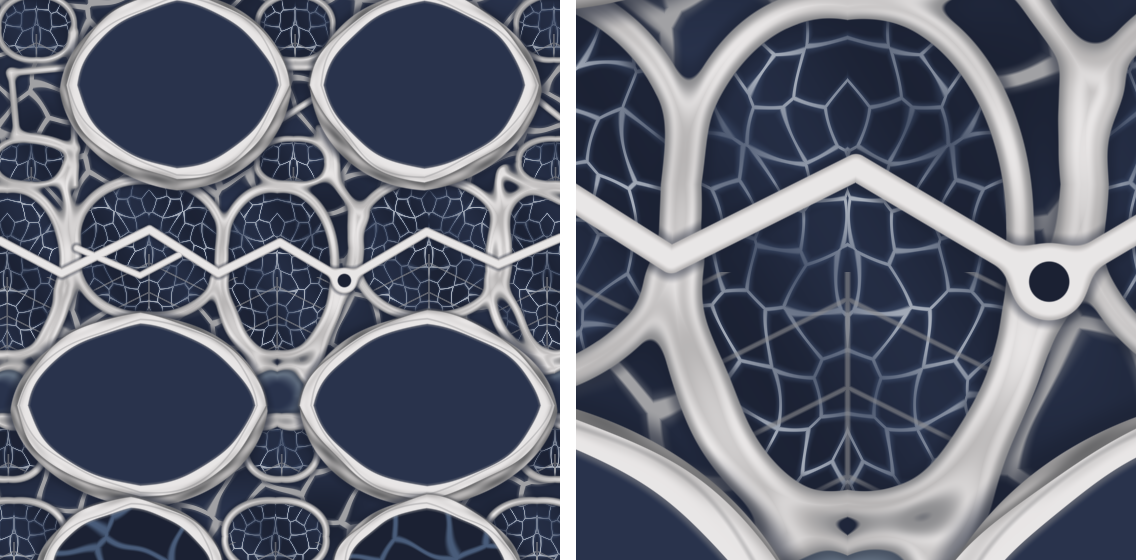
Left: the whole. Right: its middle third, enlarged.
Give the GLSL for this pattern, as a WebGL 2 fragment shader.

```glsl
#version 300 es
precision highp float;
uniform vec2 u_resolution;
out vec4 outColor;

const vec3 NAVY = vec3(.16, .20, .30), INK = vec3(.105, .13, .20), STEEL = vec3(.35, .37, .42);
const vec3 GREY = vec3(.55, .55, .56), BONE = vec3(.72, .71, .71), IVORY = vec3(.91, .90, .90);

float px;                     // one pixel in canvas units
float frame = 1., room = 1.;  // distances to struts and webbed chambers
vec2 roomPos;                 // position inside the nearest chamber

float cover(float d) { return smoothstep(px, -px, d); }

float smoothMin(float a, float b, float k) {
  float h = max(k - abs(a - b), 0.) / k;
  return min(a, b) - h * h * k * .25;
}

float segment(vec2 p, vec2 a, vec2 b) {
  vec2 ab = b - a;
  return length(p - a - ab * clamp(dot(p - a, ab) / dot(ab, ab), 0., 1.));
}

// Oval, pointed along its axes when point > 0, boxy when point < 0
float oval(vec2 p, vec2 r, float point) {
  vec2 q = (abs(p) + 1e-4) / r;
  float n = mix(length(q), q.x + q.y, point);
  return n * (n - 1.) / length(q / r);
}

// Cellular noise: zero on the borders between cells
float cellEdge(vec2 p) {
  float first = 9., second = 9.;
  for (int i = 0; i < 9; i++) {
    vec2 c = floor(p) + vec2(i % 3 - 1, i / 3 - 1);
    vec2 jitter = fract(sin(c * mat2(127.1, 311.7, 269.5, 183.3)) * 4375.85);
    float d = length(c + .1 + .8 * jitter - p);
    second = min(second, max(first, d));
    first = min(first, d);
  }
  return second - first;
}

// Row of webbed chambers; a pair leaves out the middle one
void chamberRow(vec2 p, float gap, vec2 r, float width, bool pair) {
  for (int i = -1; i <= 1; i++) {
    if (pair && i == 0) continue;
    vec2 q = p - vec2(float(i) * gap, 0.);
    float d = oval(q, r, -.12);
    if (d < room) { room = d; roomPos = q; }
    frame = smoothMin(frame, abs(d - width) - width, .014);
  }
}

// Two large openings with layered, faceted rims
void openingRow(inout vec3 col, vec2 p, float gap, vec2 r, vec3 fill) {
  for (float side = -1.; side < 2.; side += 2.) {
    vec2 q = p - vec2(side * gap, 0.);
    float a = atan(q.y / r.y, q.x / r.x) + side * .4;
    float d = oval(q, r, .18) + .0015 * sin(a * 5.) + .001 * sin(a * 9. + 1.);
    float back = oval(q + vec2(0., .01), r + .027, .1) - .003 * sin(a * 3.);
    float width = .022 + .005 * sin(a * 4. + 1.);
    float facet = .5 + .3 * sin(a * 7. + d * 260.) + .2 * sin(a * 13. - d * 190.);
    col = mix(col, INK, .6 * smoothstep(.018, 0., back));
    col = mix(col, mix(GREY * .75, BONE, facet), cover(back));
    col = mix(col, GREY * .75, .7 * smoothstep(.006, 0., abs(d - width)));
    vec3 face = mix(IVORY, BONE, smoothstep(.3, 1., d / width) * facet);
    face = mix(face, GREY, .4 * smoothstep(.003, 0., abs(d - width * (.5 + .35 * sin(a * 3.)))));
    col = mix(col, face, cover(d - width));
    col = mix(col, mix(fill, GREY, .5 * smoothstep(-.006, 0., d)), cover(d));
  }
}

void main() {
  vec2 uv = gl_FragCoord.xy / u_resolution;
  px = 1. / min(u_resolution.x, u_resolution.y);
  vec2 bent = uv + .006 * sin(uv.yx * 31. + vec2(0., 2.)) + .003 * sin(uv.yx * 67.);

  // Dark depth with steel branches
  float branch = cellEdge(bent * 13.);
  vec3 col = mix(INK, NAVY, .5 + .5 * sin(uv.x * 19.) * sin(uv.y * 23.));
  col = mix(col, STEEL, .7 * smoothstep(.25, .08, branch));
  col = mix(col, GREY * 1.15, smoothstep(.13, .07, branch));

  // Panes between the lower openings
  float paneX = abs(abs(uv.x - .495) - .2475) - .2475;
  float pane = oval(vec2(paneX, uv.y - .293), vec2(.047, .045), -.5);
  col = mix(col, mix(vec3(.48, .54, .6), NAVY, smoothstep(0., -.025, pane)), cover(pane));
  frame = abs(pane - .004) - .006;

  // Chambers
  chamberRow(uv - vec2(.527, .95), .462, vec2(.062, .052), .005, false);
  chamberRow(uv - vec2(.524, .711), .468, vec2(.06, .036), .005, false);
  chamberRow(uv - vec2(.516, .557), .25, vec2(.124, .113), .008, true);
  chamberRow(uv - vec2(.495, .515), .482, vec2(.094, .14), .008, false);
  chamberRow(uv - vec2(.503, .2), .488, vec2(.058, .05), .006, false);
  chamberRow(uv - vec2(.492, .042), .467, vec2(.084, .058), .006, false);

  // Fine mirrored web with a spine and chevrons
  vec2 fold = vec2(abs(roomPos.x), roomPos.y);
  float web = cellEdge((fold + .006 * sin(fold.yx * 55.)) * vec2(40., 32.) + 7.);
  float chevron = abs(fract((fold.y + fold.x * .5) * 19.) - .5) / 19.;
  float glow = .6 + .25 * sin(uv.x * 47. + uv.y * 29.) + .15 * sin(uv.y * 83.);
  vec3 inside = mix(INK, NAVY, .35 + .3 * sin(uv.x * 33. + uv.y * 20.));
  inside = mix(inside, vec3(.3, .38, .52), .4 * smoothstep(.3, 0., web));
  inside = mix(inside, vec3(.66, .69, .74), glow * smoothstep(.1, .03, web));
  inside = mix(inside, GREY, .6 * smoothstep(.0025, .0005, min(chevron, fold.x)) * step(fold.y, -.01));
  col = mix(col, inside, cover(room));

  // Main struts and thin links
  vec4 struts[8] = vec4[](vec4(.125, .7, .12, .48), vec4(.125, .49, .065, .335),
    vec4(.57, .775, .64, .61), vec4(.64, .61, .62, .49), vec4(.62, .49, .545, .335),
    vec4(.9, .69, .893, .505), vec4(.893, .505, .97, .35), vec4(.395, .51, .45, .345));
  vec4 links[8] = vec4[](vec4(.13, .94, .134, .67), vec4(.02, .87, .13, .88),
    vec4(.02, .87, .03, .76), vec4(.03, .76, .135, .735), vec4(.49, .88, .57, .88),
    vec4(.49, .78, .57, .83), vec4(.95, .83, 1., .79), vec4(.9, .69, 1., .64));
  for (int i = 0; i < 8; i++) {
    frame = smoothMin(frame, segment(bent, struts[i].xy, struts[i].zw) - .008, .025);
    frame = smoothMin(frame, segment(uv, links[i].xy, links[i].zw) - .006, .014);
  }
  float sheen = .5 + .3 * sin(uv.x * 41. + frame * 500.) + .2 * sin(uv.y * 53. - uv.x * 17.);
  col = mix(col, INK, .5 * smoothstep(.008, 0., frame));
  col = mix(col, mix(GREY, mix(BONE, IVORY, sheen), smoothstep(0., -.006, frame)), cover(frame));

  // Large openings, the lowest row filled with blue branches
  openingRow(col, uv - vec2(.537, .848), .221, vec2(.18, .15), NAVY);
  openingRow(col, uv - vec2(.507, .276), .256, vec2(.203, .145), NAVY);
  float vein = smoothstep(.14, .02, cellEdge(bent * 10. + 3.));
  openingRow(col, uv - vec2(.498, -.01), .264, vec2(.142, .102), mix(INK, vec3(.33, .42, .55), .8 * vein));

  // Bright zigzag with a small diamond and a ringed joint
  vec2 bends[9] = vec2[](vec2(0., .57), vec2(.11, .512), vec2(.267, .59), vec2(.39, .512),
    vec2(.5, .567), vec2(.615, .499), vec2(.762, .586), vec2(.89, .528), vec2(1., .575));
  vec2 tip = vec2(.25, .508);
  float zigzag = min(segment(uv, vec2(.137, .557), tip), segment(uv, tip, vec2(.32, .545))) + .002;
  for (int i = 0; i < 8; i++) zigzag = min(zigzag, segment(uv, bends[i], bends[i + 1]));
  float joint = length(uv - bends[5]);
  zigzag = smoothMin(zigzag - .008, joint - .023, .012);
  col = mix(col, INK, .45 * smoothstep(.007, 0., zigzag));
  col = mix(col, mix(BONE, IVORY, smoothstep(0., -.004, zigzag)), cover(zigzag));
  outColor = vec4(mix(col, INK, cover(joint - .012)), 1.);
}
```
